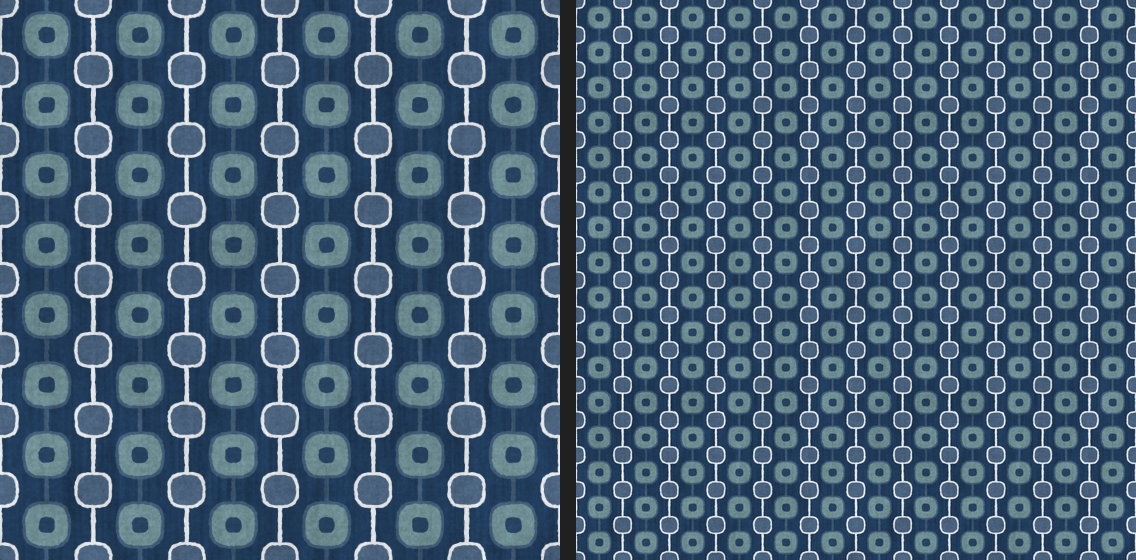
Left: one tile. Right: repeated 2 by 2.
This pattern is drawn by a WebGL 1 fragment shader. Its source:

```glsl
precision highp float;
// Retro bead chains: outlined white beads and green ring beads hang on
// alternating vertical cords, drawn with superellipse distances on navy cloth.
// Wrapping value noise adds wobbling edges, vertical threads, mottling and grain.

#define COLUMNS 6.0
#define ROWS 8.0
#define ROUNDNESS 2.9
#define CORD_HALF_WIDTH 0.024
#define EDGE_WOBBLE 0.009
#define WEAR 1.0
#define NAVY vec3(0.122, 0.224, 0.340)
#define SLATE vec3(0.250, 0.350, 0.452)
#define DENIM vec3(0.285, 0.377, 0.482)
#define SAGE vec3(0.420, 0.540, 0.560)
#define WHITE vec3(0.875, 0.890, 0.902)

uniform vec2 u_resolution;

float hash(vec2 p) {
  vec3 q = fract(vec3(p.xyx) * 0.1031);
  q += dot(q, q.yzx + 33.33);
  return fract((q.x + q.y) * q.z);
}

// Value noise that wraps over the canvas; cells must be whole numbers.
float noise(vec2 uv, vec2 cells) {
  vec2 p = uv * cells;
  vec2 i = floor(p);
  vec2 f = fract(p);
  f = f * f * (3.0 - 2.0 * f);
  vec2 lo = mod(i, cells);
  vec2 hi = mod(i + 1.0, cells);
  return mix(mix(hash(lo), hash(vec2(hi.x, lo.y)), f.x),
             mix(hash(vec2(lo.x, hi.y)), hash(hi), f.x), f.y);
}

// Approximate signed distance to a superellipse with the given half size.
float bead(vec2 p, vec2 halfSize) {
  vec2 q = pow(abs(p) / halfSize + 0.0001, vec2(ROUNDNESS));
  return (pow(q.x + q.y, 1.0 / ROUNDNESS) - 1.0) * halfSize.y;
}

// Coverage of a shape, smoothed over about one pixel.
float cover(float d) {
  float aa = 0.8 * COLUMNS / min(u_resolution.x, u_resolution.y);
  return 1.0 - smoothstep(-aa, aa, d);
}

// Offset from the nearest bead centre; one unit is one column pitch.
vec2 repeatCell(vec2 uv, vec2 shift) {
  vec2 cell = fract(uv * vec2(COLUMNS, ROWS) + shift + 0.5) - 0.5;
  return cell * vec2(1.0, COLUMNS / ROWS);
}

void main() {
  vec2 uv = gl_FragCoord.xy / u_resolution;
  vec2 whiteCell = repeatCell(uv, vec2(0.0));
  vec2 greenCell = repeatCell(uv, vec2(0.5));
  float wobble = EDGE_WOBBLE * (noise(uv, vec2(230.0)) - 0.5)
               + EDGE_WOBBLE * (noise(uv, vec2(70.0)) - 0.5);

  // Green chain: slate cord and rim, sage ring, navy hole.
  float cord = abs(greenCell.x) - CORD_HALF_WIDTH + wobble;
  float rim = bead(greenCell, vec2(0.261, 0.255)) + wobble;
  float ring = bead(greenCell, vec2(0.229, 0.223)) + wobble;
  float hole = bead(greenCell, vec2(0.087, 0.084)) + wobble;
  vec3 color = mix(NAVY, SLATE * 0.93, cover(cord));
  color = mix(color, SLATE, cover(rim));
  color = mix(color, SAGE, cover(ring));
  color = mix(color, mix(NAVY, SLATE, 0.2), cover(hole));

  // White chain: cord and outline with a denim filling.
  float whiteCord = abs(whiteCell.x) - CORD_HALF_WIDTH + wobble;
  float outline = bead(whiteCell, vec2(0.203, 0.194)) + wobble;
  float filling = bead(whiteCell, vec2(0.168, 0.160)) + wobble;
  float inside = cover(filling);
  float white = max(cover(whiteCord), cover(outline)) * (1.0 - inside);
  color = mix(color, DENIM, inside);
  color = mix(color, WHITE, white);

  // Cloth wear: vertical threads, faint cross weave, mottling and grain.
  float threads = noise(uv, vec2(256.0, 14.0)) + noise(uv, vec2(120.0, 7.0)) - 1.0;
  float weave = noise(uv, vec2(24.0, 240.0)) - 0.5;
  float mottle = noise(uv, vec2(9.0)) + 0.6 * noise(uv, vec2(48.0)) - 0.8;
  float grain = noise(uv, vec2(400.0)) + noise(uv, vec2(190.0)) - 1.0;
  float onShape = max(cover(rim), inside);
  float wear = threads * mix(0.15, 0.05, onShape) + weave * 0.05
             + mottle * 0.09 + grain * 0.10;
  color *= 1.0 + WEAR * wear * mix(1.0, 0.3, white);

  gl_FragColor = vec4(color, 1.0);
}
```
